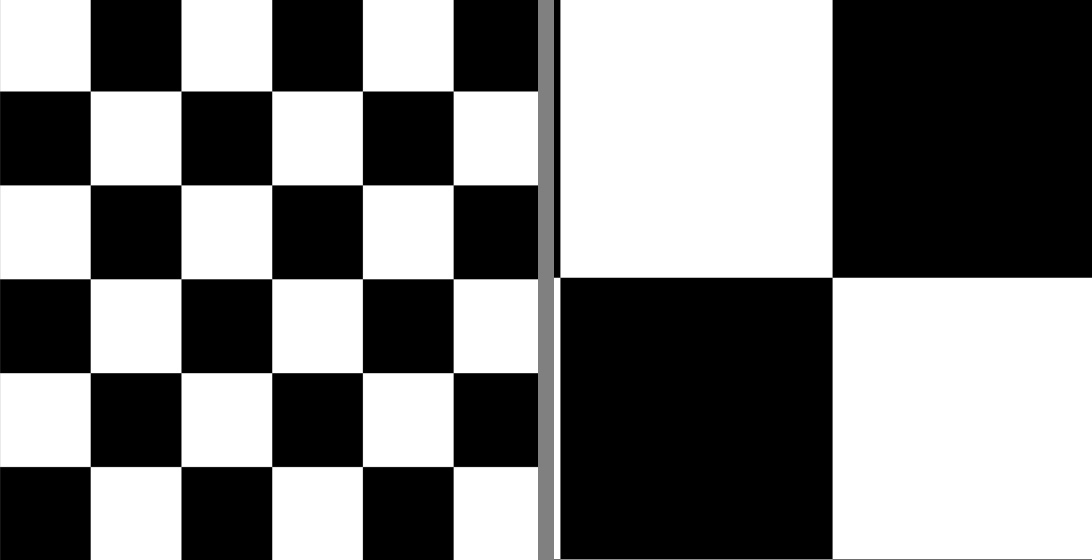
Left, the full canvas; right, a detail of the centre.
Reproduce this pattern procedurally as a Shadertoy shader.

```glsl
// Black and white checkerboard, six cells across and six down, cropped by the canvas.
// A signed triangle wave per axis gives the distance to the nearest cell edge;
// the product of the two smoothed signs picks the colour.

const vec2 CELL_SIZE = vec2(0.16865, 0.16764);  // fraction of canvas width, height
const vec2 GRID_ORIGIN = vec2(0.0, -0.0016);    // lower left corner of the grid
const float EDGE_PIXELS = 1.2;                  // width of the smoothed edge
const vec3 DARK = vec3(0.0);
const vec3 LIGHT = vec3(1.0);

// Signed distance to the nearest cell edge, in cells: positive in even cells
vec2 edgeDistance(vec2 p) {
    return 0.5 - abs(mod(p + 0.5, 2.0) - 1.0);
}

// -1 to 1 across the board: positive where row and column parity agree
float checker(vec2 p, vec2 edgeWidth) {
    vec2 parity = clamp(2.0 * edgeDistance(p) / edgeWidth, -1.0, 1.0);
    return parity.x * parity.y;
}

void mainImage(out vec4 fragColor, in vec2 fragCoord) {
    vec2 uv = fragCoord / iResolution.xy;
    vec2 cells = (uv - GRID_ORIGIN) / CELL_SIZE;
    vec2 edgeWidth = EDGE_PIXELS / (iResolution.xy * CELL_SIZE);

    float darkness = 0.5 + 0.5 * checker(cells, edgeWidth);
    fragColor = vec4(mix(LIGHT, DARK, darkness), 1.0);
}
```
